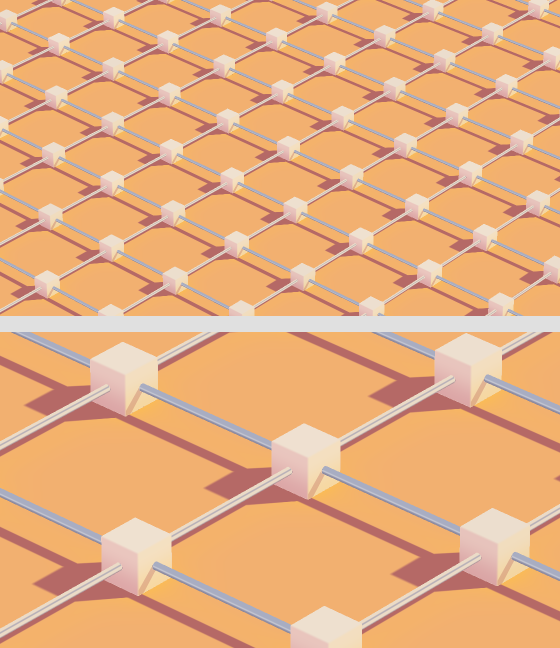
Top, the full canvas; bottom, a detail of the centre.
This pattern is drawn by a Shadertoy shader. Its source:

```glsl
// A lattice of pale rounded cubes joined by glossy rods on an orange floor.
// One cell is repeated over the plane and sphere traced through a long lens,
// with a marched sun shadow and four samples per pixel.

const vec3 SUN = normalize(vec3(1.01, 0.87, 1.0));
const float FLOOR_Z = -0.1;

float hash(vec2 p) {
    vec3 q = fract(vec3(p.xyx) * 0.1031);
    q += dot(q, q.yzx + 33.33);
    return fract((q.x + q.y) * q.z);
}

// Rounded cube centred on every lattice node
float cubes(vec3 p) {
    p.xy -= round(p.xy);
    vec3 q = abs(p) - 0.092;
    return length(max(q, 0.0)) + min(max(q.x, max(q.y, q.z)), 0.0) - 0.008;
}

// Rods along both lattice axes
float rods(vec3 p) {
    p.xy -= round(p.xy);
    return min(length(p.yz), length(p.xz)) - 0.0165;
}

float scene(vec3 p) {
    return min(cubes(p), rods(p));
}

vec3 sceneNormal(vec3 p) {
    vec2 e = vec2(0.001, -0.001);
    return normalize(e.xyy * scene(p + e.xyy) + e.yyx * scene(p + e.yyx)
                   + e.yxy * scene(p + e.yxy) + e.xxx * scene(p + e.xxx));
}

// 0 in full shadow, 1 in full sun
float sunlight(vec3 p) {
    float t = 0.006, lit = 1.0;
    for (int i = 0; i < 28; i++) {
        vec3 q = p + SUN * t;
        float d = scene(q);
        lit = min(lit, 26.0 * d / t);
        if (lit < 0.01 || q.z > 0.11) break;
        t += max(d, 0.006);
    }
    return smoothstep(0.0, 1.0, lit);
}

vec3 shadeFloor(vec3 p) {
    vec3 color = vec3(0.95, 0.69, 0.44);
    // Warm light bounced from the cubes and rods
    float bounce = exp(-16.0 * max(cubes(p), 0.0)) + 0.3 * exp(-30.0 * max(rods(p) - 0.08, 0.0));
    color += vec3(0.025, 0.035, -0.08) * bounce;
    return mix(vec3(0.71, 0.41, 0.40), color, sunlight(p));
}

vec3 shadeCube(vec3 p, vec3 n) {
    float low = smoothstep(0.08, -0.1, p.z);
    vec3 left = mix(vec3(0.91, 0.77, 0.74), vec3(0.86, 0.65, 0.65), low);
    vec3 right = mix(vec3(0.95, 0.87, 0.75), vec3(0.96, 0.84, 0.63), low);
    vec3 top = vec3(0.93, 0.875, 0.81);
    vec3 w = n * n;
    vec3 color = w.x * left + w.y * right + w.z * top;
    // Rod shadow falls only on faces turned to the sun
    float facing = smoothstep(0.0, 0.3, dot(n, SUN));
    color *= mix(vec3(1), vec3(0.92, 0.82, 0.84), facing * (1.0 - sunlight(p + n * 0.004)));
    return color * (0.99 + 0.02 * hash(round(p.xy) + 40.0));
}

vec3 shadeRod(vec3 p, vec3 n, vec3 up) {
    vec2 c = abs(p.xy - round(p.xy));
    float across = dot(n, up);
    float streak = smoothstep(0.3, 0.0, abs(across + 0.1));
    if (c.y < c.x) {
        vec3 color = mix(vec3(0.66, 0.56, 0.59), vec3(0.92, 0.86, 0.78), smoothstep(-0.75, -0.3, across));
        return mix(color, vec3(0.72, 0.69, 0.72), smoothstep(0.25, 0.05, abs(across - 0.4)));
    }
    vec3 color = mix(vec3(0.54, 0.53, 0.62), vec3(0.66, 0.68, 0.76), smoothstep(-0.8, 0.1, across));
    return mix(color, vec3(0.83, 0.83, 0.86), 0.7 * streak);
}

vec3 render(vec2 uv) {
    // Camera: yaw and pitch of a distant, near isometric view
    float yaw = 0.838, pitch = 0.533;
    vec3 right = vec3(cos(yaw), sin(yaw), 0.0);
    vec3 forward = vec3(sin(yaw) * cos(pitch), -cos(yaw) * cos(pitch), -sin(pitch));
    vec3 up = cross(forward, right);
    vec3 eye = vec3(-18.54, 17.445, 15.32);
    vec3 ray = normalize(uv.x * right + uv.y * up + 7.956 * forward);

    // Trace only the slab between cube tops and floor
    vec3 start = eye + ray * (0.105 - eye.z) / ray.z;
    float end = (FLOOR_Z - start.z) / ray.z, t = 0.0;
    for (int i = 0; i < 48; i++) {
        vec3 p = start + ray * t;
        if (scene(p) < 0.0004) {
            vec3 n = sceneNormal(p);
            return cubes(p) < rods(p) ? shadeCube(p, n) : shadeRod(p, n, up);
        }
        t += scene(p);
        if (t > end) break;
    }
    return shadeFloor(start + ray * end);
}

void mainImage(out vec4 fragColor, in vec2 fragCoord) {
    vec3 color = vec3(0);
    for (int i = 0; i < 4; i++) {
        vec2 offset = vec2(i % 2, i / 2) * 0.5 - 0.25;
        color += render((fragCoord + offset - 0.5 * iResolution.xy) / iResolution.y);
    }
    fragColor = vec4(color / 4.0, 1.0);
}
```
